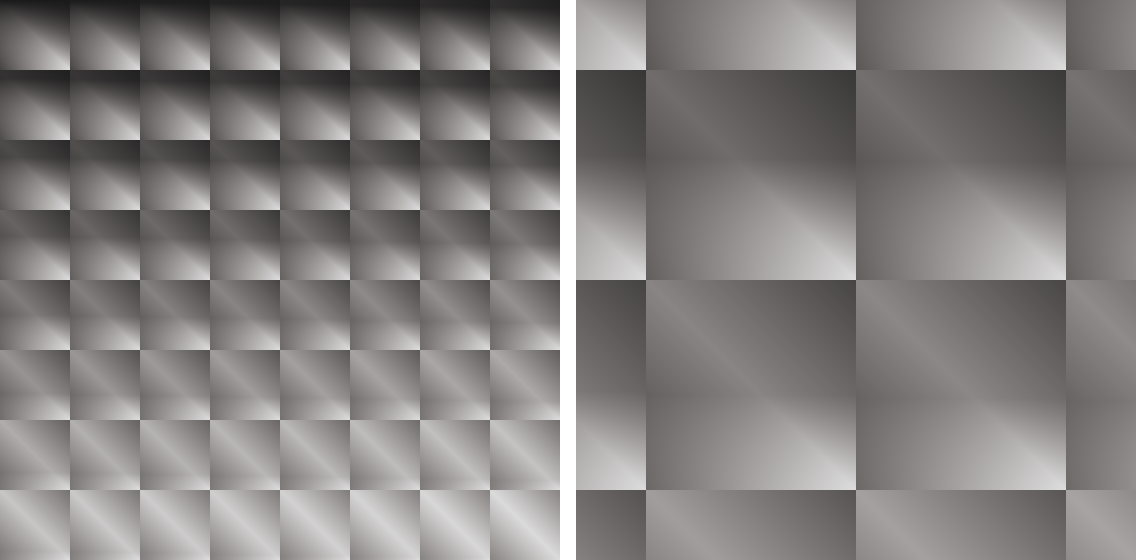
Left, the full canvas; right, a detail of the centre.
Reproduce this pattern procedurally as a Shadertoy shader.

```glsl
#define TILES 8.0
#define DARK vec3(0.10, 0.10, 0.10)
#define LIGHT vec3(0.87, 0.87, 0.87)
#define WARMTH vec3(0.018, 0.0, 0.0)
#define FOLD_FIRST 0.80
#define FOLD_LAST 0.45
#define SAMPLES 2

// Dark to light ramp, slightly warm in the middle
vec3 greyRamp(float x) {
    return mix(DARK, LIGHT, x) + WARMTH * 4.0 * x * (1.0 - x);
}

// uv runs right and down from the upper left corner
vec3 foldedTiles(vec2 uv) {
    vec2 grid = uv * TILES;
    vec2 cell = clamp(floor(grid), 0.0, TILES - 1.0);
    vec2 p = grid - cell;

    // Reading-order progress sets the floor of each tile's gradient
    float progress = (cell.y * TILES + cell.x) / (TILES * TILES);
    float slope = max(p.y, progress);

    // Bright diagonal crease, falling off toward the other two corners
    float depth = mix(FOLD_FIRST, FOLD_LAST, progress);
    float fold = 1.0 - depth * abs(p.x - p.y);

    return greyRamp(slope * fold);
}

void mainImage(out vec4 fragColor, in vec2 fragCoord) {
    // Supersampling smooths tile borders at any size
    vec3 color = vec3(0.0);
    for (int j = 0; j < SAMPLES; j++) {
        for (int i = 0; i < SAMPLES; i++) {
            vec2 offset = (vec2(i, j) + 0.5) / float(SAMPLES) - 0.5;
            vec2 uv = (fragCoord + offset) / iResolution.xy;
            color += foldedTiles(vec2(uv.x, 1.0 - uv.y));
        }
    }
    fragColor = vec4(color / float(SAMPLES * SAMPLES), 1.0);
}
```
